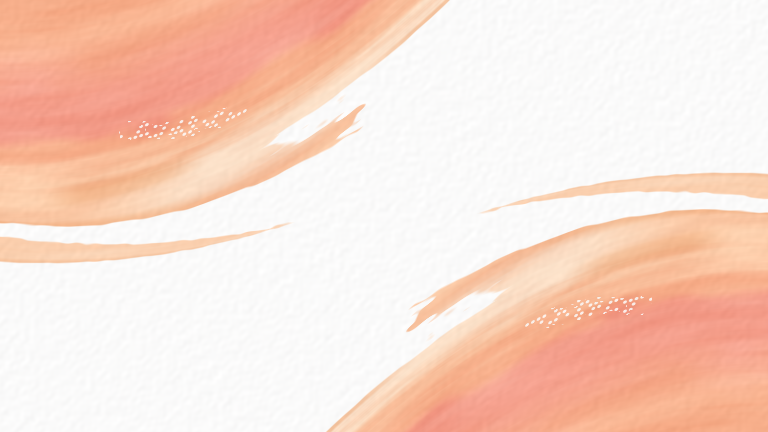
This background is drawn by a Shadertoy shader. Its source:

```glsl
// Two mirrored peach watercolour brush sweeps on embossed white paper.
#define BEND 0.462        // curvature shared by all bristle tracks
#define BODY_EDGE 0.5     // track where the solid wash ends
#define STREAK 0.10       // contrast of the bristle streaks
#define WASH 0.14         // contrast of the broad pigment pools
#define RELIEF 0.03       // depth of the paper texture
#define PAPER_SCALE 85.0  // paper bumps per canvas height

const vec3 PAPER = vec3(0.982, 0.981, 0.980);
const vec3 PEACH = vec3(0.97, 0.69, 0.55);
const vec3 ROSE = vec3(0.955, 0.61, 0.535);
const vec3 APRICOT = vec3(0.98, 0.79, 0.65);
const vec3 CREAM = vec3(0.99, 0.90, 0.81);
const vec3 OCHRE = vec3(0.92, 0.63, 0.43);

float hash(vec2 p) {
    return fract(sin(dot(p, vec2(127.1, 311.7))) * 43758.5);
}

float noise(vec2 p) {
    vec2 i = floor(p), f = fract(p);
    f = f * f * (3.0 - 2.0 * f);
    return mix(mix(hash(i), hash(i + vec2(1, 0)), f.x),
               mix(hash(i + vec2(0, 1)), hash(i + vec2(1, 1)), f.x), f.y);
}

float fbm(vec2 p) {
    float sum = 0.0, amp = 0.53;
    for (int i = 0; i < 4; i++) {
        sum += amp * noise(p);
        p = p * 2.03 + 17.3;
        amp *= 0.5;
    }
    return sum;
}

// Soft window: rises over a..b, falls over c..d
float band(float a, float b, float c, float d, float v) {
    return smoothstep(a, b, v) * (1.0 - smoothstep(c, d, v));
}

float paperHeight(vec2 p) {
    return noise(p * PAPER_SCALE) + 0.6 * noise(p.yx * PAPER_SCALE * 0.55 + 9.0);
}

// Wide sweep; q runs right and down from its corner. Returns colour and cover.
vec4 sweep(vec2 q, float px) {
    float x = q.x, s = q.y + BEND * x * x;
    float steep = sqrt(1.0 + 4.0 * BEND * BEND * x * x);
    float streak = fbm(vec2(x * 3.0, s * 38.0));
    float pool = fbm(vec2(x * 3.5 + 4.0, s * 9.0));
    float bristle = mix(noise(vec2(x * 24.0, s * 105.0)), streak, 0.4);
    float rough = (noise(vec2(x * 30.0, s * 60.0)) - 0.5) * 0.006;

    // Solid wash, then a dry fringe that breaks up toward its far end
    float solid = 1.0 - smoothstep(-px, px, (s - BODY_EDGE + rough) / steep);
    float outer = 0.515 + 0.125 * x;
    float t = (s - BODY_EDGE) / (outer - BODY_EDGE);
    float load = mix(0.32, 0.78, smoothstep(0.4, 0.65, t));
    load = mix(1.2, load, smoothstep(0.5, 0.7, x)) - 0.9 * smoothstep(0.76, 0.95, x);
    float fringe = smoothstep(-0.08, 0.08, load - bristle)
                 * (1.0 - smoothstep(-px, px, (s - outer + rough) / steep));
    float cover = max(solid, fringe);

    // Pigment across the sweep
    vec3 col = mix(PEACH, ROSE, band(0.10, 0.28, 0.31, 0.36, s + (pool - 0.5) * 0.12));
    col = mix(col, ROSE * 0.99, 0.5 * band(0.27, 0.305, 0.31, 0.335, s));
    col = mix(col, APRICOT, smoothstep(0.35, 0.46, s + (streak - 0.5) * 0.08) * 0.85);
    float pale = band(0.42, 0.48, 0.53, 0.57, s + (streak - 0.5) * 0.06);
    col = mix(col, CREAM, pale * smoothstep(0.15, 0.5, x) * 0.9);
    float shade = band(0.43, 0.46, 0.475, 0.50, s) * band(0.08, 0.2, 0.36, 0.5, x);
    float rim = band(0.55, 0.95, 1.0, 1.1, t) * (1.0 - smoothstep(0.3, 0.65, x));
    float lip = band(0.486, 0.494, 0.499, 0.505, s) * smoothstep(0.8, 1.0, x);
    col = mix(col, OCHRE, 0.45 * max(shade, max(rim, lip)));
    vec3 tint = vec3(0.35, 1.0, 1.1);
    col += tint * ((streak - 0.5) * STREAK + (pool - 0.5) * WASH);

    // Bare paper flecks in slanted rows
    vec2 g = vec2(x * 75.0, s * 95.0);
    g.x += 0.5 * floor(g.y);
    vec2 id = floor(g);
    float fleck = 1.0 - smoothstep(0.2, 0.45, length(fract(g) - 0.5));
    float drift = s - 0.345 - 0.2 * (x - 0.28);
    float zone = band(0.26, 0.36, 0.46, 0.62, x) * band(-0.03, -0.005, 0.01, 0.03, drift);
    cover *= 1.0 - 0.85 * fleck * step(1.0 - 0.7 * zone, hash(id));
    return vec4(col, cover);
}

// Thin tapering tail below the sweep
vec4 tail(vec2 q, float px) {
    float x = q.x;
    float top = 0.548 + 0.135 * x - 0.27 * x * x;
    float bottom = 0.606 + 0.06 * x - 0.285 * x * x;
    float rough = (noise(vec2(x * 45.0, q.y * 70.0)) - 0.5) * 0.006;
    float inside = min(q.y - top + rough, bottom - q.y + rough * 0.4);
    float streak = fbm(vec2(x * 5.0, (q.y - bottom) * 60.0));
    float across = (q.y - top) / max(bottom - top, 0.004);
    vec3 col = mix(CREAM, APRICOT, 0.45 + 0.6 * streak);
    col = mix(col, OCHRE, 0.4 * smoothstep(0.75, 1.0, across) * (1.0 - x));
    return vec4(col, smoothstep(-px, px, inside) * (1.0 - smoothstep(0.64, 0.7, x)));
}

void mainImage(out vec4 fragColor, in vec2 fragCoord) {
    vec2 size = vec2(iResolution.x / iResolution.y, 1.0);
    vec2 q = fragCoord / iResolution.y;
    q.y = 1.0 - q.y;
    float px = 1.0 / iResolution.y;

    // Paint both corners by half-turn symmetry
    vec3 col = PAPER;
    for (int i = 0; i < 2; i++) {
        vec2 p = i == 0 ? q : size + 0.009 - q;
        vec4 thin = tail(p, px), wide = sweep(p, px);
        col = mix(col, thin.rgb, thin.a);
        col = mix(col, wide.rgb, wide.a);
    }

    // Light the paper from the upper left
    col += RELIEF * (paperHeight(q) - paperHeight(q + 0.004));
    fragColor = vec4(clamp(col, 0.0, 1.0), 1.0);
}
```
